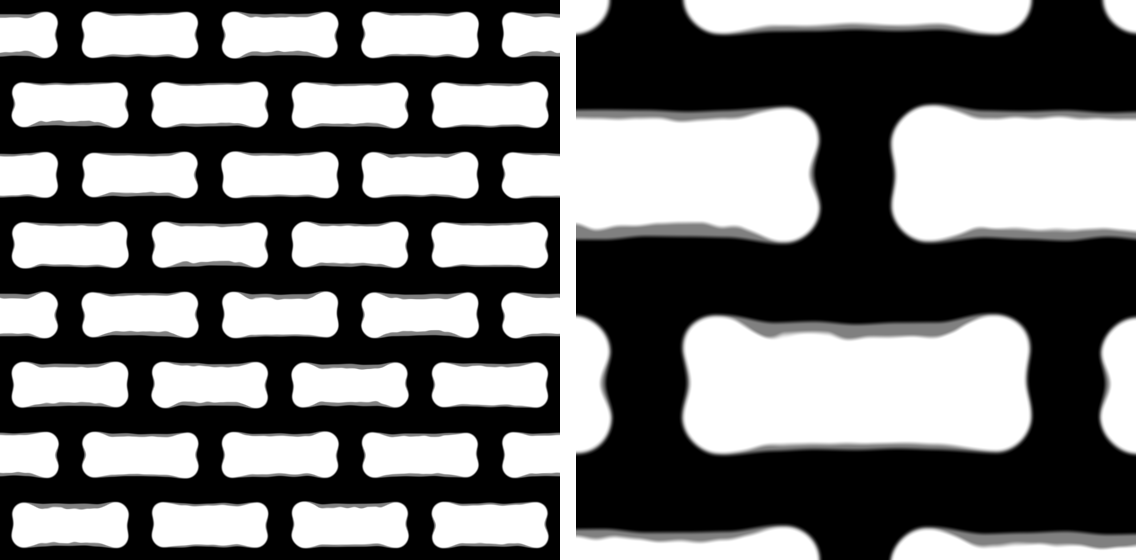
Left: the whole. Right: its middle third, enlarged.
A Shadertoy shader for this pattern:

```glsl
// Running-bond bricks as a height mask: white worn blocks with grey rims on black joints
#define COLS 4.0
#define ROWS 8.0
#define HALF_SIZE vec2(0.85, 0.346) // in row heights; a cell is 2 by 1
#define CORNER_RADIUS 0.19
#define PINCH vec2(0.026, 0.026)    // inward dent of the short and long edges
#define RIM 0.039                   // rim width at the corners
#define RIM_WEAR 0.055              // extra rim width along worn edges
#define SOFTNESS 0.029
#define WOBBLE 0.022
#define NOISE_FREQ 5.0              // whole number, so the noise wraps

float hash(vec2 p) {
    return fract(sin(dot(p, vec2(127.1, 311.7))) * 43758.5453);
}

// Value noise that wraps after the given period
float wrapNoise(vec2 p, vec2 period) {
    vec2 i = floor(p), f = fract(p);
    f = f * f * (3.0 - 2.0 * f);
    vec2 a = mod(i, period), b = mod(i + 1.0, period);
    return mix(mix(hash(a), hash(vec2(b.x, a.y)), f.x),
               mix(hash(vec2(a.x, b.y)), hash(b), f.x), f.y);
}

float roundedBox(vec2 p, vec2 halfSize, float radius) {
    vec2 q = abs(p) - halfSize + radius;
    return length(max(q, 0.0)) + min(max(q.x, q.y), 0.0) - radius;
}

void mainImage(out vec4 fragColor, in vec2 fragCoord) {
    vec2 grid = fragCoord / iResolution.xy * vec2(COLS, ROWS);
    vec2 p = grid * vec2(2.0, 1.0);
    float pixel = ROWS / iResolution.y;

    // Shift every other row by half a brick
    float row = floor(grid.y);
    grid.x += 0.5 * mod(row, 2.0);
    vec2 id = mod(floor(grid), vec2(COLS, ROWS));
    vec2 local = (fract(grid) - 0.5) * vec2(2.0, 1.0);

    // Each of the four edges wears by its own amount
    vec2 side = step(0.0, local);
    vec2 wear = vec2(hash(id + vec2(11.3 + 5.0 * side.x, 2.7)),
                     hash(id + vec2(3.1, 17.9 + 7.0 * side.y)));

    // Dents fade out towards the corner lobes
    vec2 dent = vec2(1.0 - smoothstep(0.0, 0.16, abs(local.y)),
                     1.0 - smoothstep(0.38, 0.65, abs(local.x)));
    vec2 period = vec2(2.0 * COLS, ROWS) * NOISE_FREQ;
    float wobble = wrapNoise(p * NOISE_FREQ, period) - 0.5;
    float grain = wrapNoise(p * NOISE_FREQ * 2.0 + 0.37, period * 2.0);

    vec2 halfSize = HALF_SIZE - PINCH * dent * (0.7 + 0.6 * wear);
    float d = roundedBox(local, halfSize, CORNER_RADIUS) + WOBBLE * wobble;

    // Two soft steps leave a grey shelf between joint and face
    float rim = RIM + RIM_WEAR * (0.25 * dent.x * wear.x
              + dent.y * (0.3 + 0.7 * wear.y * wear.y) * (0.7 + 0.6 * grain));
    float soft = max(SOFTNESS, 1.5 * pixel);
    float base = smoothstep(0.0, soft, -d);
    float face = smoothstep(rim - soft, rim, -d);
    fragColor = vec4(vec3(0.5 * (base + face)), 1.0);
}
```
